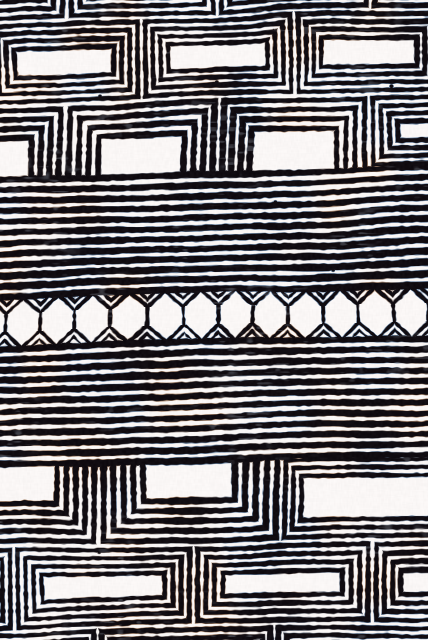
Give the GLSL for this pattern, as a WebGL 1 fragment shader.

```glsl
precision highp float;
// Hand-printed cloth: offset rows of nested rectangles above and below two
// striped bands, which enclose a strip of hexagons with nested chevrons.
// Signed distances to the ink are warped and roughened by value noise.
uniform vec2 u_resolution;

float hash(vec2 p) {
  p = fract(p * vec2(0.1031, 0.1137));
  p += dot(p, p.yx + 33.33);
  return fract((p.x + p.y) * p.x * 17.0);
}

float noise(vec2 p) {
  vec2 i = floor(p), f = fract(p);
  f = f * f * (3.0 - 2.0 * f);
  i += 40.0;
  return mix(mix(hash(i), hash(i + vec2(1.0, 0.0)), f.x),
             mix(hash(i + vec2(0.0, 1.0)), hash(i + 1.0), f.x), f.y);
}

// One row of bricks, each filled with concentric rings around a bare centre.
float brickRow(vec2 p, float left, float width, float top, float bottom,
               float rings, float pitch) {
  float x = p.x - left;
  pitch *= 0.95 + 0.10 * hash(vec2(floor(x / width) + 9.0, floor(top * 7.0) + 60.0));
  float side = 0.5 * width - abs(mod(x, width) - 0.5 * width);
  float inset = min(side, min(p.y - top, bottom - p.y));
  float ring = inset / pitch;
  float fromLine = ring < rings ? abs(fract(ring) - 0.5) : ring - rings + 0.5;
  return (fromLine - 0.315) * pitch;
}

float upperBricks(vec2 p) {
  if (p.y < 0.24) return brickRow(p, 0.78, 1.83, -0.78, 0.24, 4.0, 0.095);
  if (p.y < 1.24) return brickRow(p, -0.15, 1.83, 0.24, 1.24, 4.0, 0.092);
  // The last row is cut open by the stripes, except for its rightmost brick.
  if (p.x > 4.44) return brickRow(p, 0.78, 1.83, 1.24, 2.15, 4.0, 0.095);
  return brickRow(p, 0.78, 1.83, 1.24, 3.5, 4.0, 0.113);
}

float lowerBricks(vec2 p) {
  if (p.y > 7.56) return brickRow(p, 1.16, 2.14, 7.56, 8.56, 4.0, 0.1);
  if (p.y > 6.57) return brickRow(p, 0.18, 2.14, 6.57, 7.56, 4.0, 0.1);
  if (p.x > 3.35) return brickRow(p, 1.21, 2.14, 5.58, 6.57, 3.0, 0.1);
  return brickRow(p, 1.21, 2.14, 4.2, 6.57, 5.0, 0.113);
}

// Twelve horizontal lines.
float stripes(float y, float start) {
  float t = (y - start) / 0.1273;
  return abs(t - clamp(floor(t + 0.5), 0.0, 11.0)) * 0.1273 - 0.040;
}

// Stems that fork into a V at either end, with a smaller V nested inside.
float hexagons(vec2 p) {
  float u = abs(mod(p.x - 0.05 + 0.213, 0.4264) - 0.213);
  float h = abs(p.y - 3.865);
  float fork = abs(u - 1.08 * max(h - 0.11, 0.0));
  fork *= h > 0.11 ? 0.68 : 1.0;
  float nested = max(abs(u - 1.08 * (h - 0.21)) * 0.68, 0.205 - h);
  return min(fork - 0.022, nested - 0.018);
}

void main() {
  // Canvas height is 7.68 units, with y running downward.
  float unit = 7.68 / u_resolution.y;
  vec2 cloth = vec2(gl_FragCoord.x, u_resolution.y - gl_FragCoord.y) * unit;

  // Slant and hand-drawn wobble
  vec2 p = cloth;
  p.y += p.x * mix(0.028, 0.017, smoothstep(5.2, 6.8, p.y));
  p += 0.07 * (vec2(noise(cloth * 0.9), noise(cloth * 0.8 + 17.0)) - 0.5);
  p += 0.016 * (vec2(noise(cloth * 3.0 + 5.0), noise(cloth * 3.0 + 31.0)) - 0.5);

  // Ink layout
  float ink = min(stripes(p.y, 2.15), stripes(p.y, 4.18));
  if (p.y < 2.15) ink = min(ink, upperBricks(p));
  else if (p.y > 5.58) ink = min(ink, lowerBricks(p));
  else if (p.y > 3.55 && p.y < 4.18) ink = min(ink, hexagons(p));

  // Uneven line weight, ragged edges and a few stray drops
  ink += 0.014 * (noise(cloth * 1.8 + 50.0) - 0.5);
  ink += 0.016 * (noise(cloth * vec2(17.0, 24.0)) - 0.5);
  vec2 cell = floor(cloth / 0.7);
  float seed = hash(cell + 71.0);
  vec2 drop = (cell + 0.25 + 0.5 * vec2(seed, hash(cell + 83.0))) * 0.7;
  if (seed > 0.88 && abs(p.y - 3.865) > 0.4) ink = min(ink, length(cloth - drop) - 0.025);

  float soft = max(0.85 * unit, 0.011);
  float bare = smoothstep(-soft, soft, ink);

  // Woven ground and dry patches in the ink
  float weave = noise(cloth * vec2(60.0, 22.0)) * 0.6 + noise(cloth * vec2(14.0, 70.0)) * 0.4;
  vec3 ground = vec3(0.995, 0.982, 0.978) - 0.03 * weave;
  float dry = smoothstep(0.65, 0.95, noise(cloth * vec2(9.0, 30.0) + 8.0));
  dry *= smoothstep(0.4, 0.85, noise(cloth * 1.4 + 23.0));
  vec3 black = mix(vec3(0.06, 0.042, 0.062), vec3(0.24, 0.24, 0.27), dry);
  black += 0.03 * (noise(cloth * 38.0) - 0.4);

  // Cool and warm fringes along the edges
  float warmth = clamp(4.0 * (noise(cloth * 2.0 + 12.0) - 0.55), -1.0, 1.0);
  vec3 color = mix(black, ground, bare);
  color += vec3(0.32, 0.0, -0.30) * warmth * bare * (1.0 - bare);
  gl_FragColor = vec4(color, 1.0);
}
```
